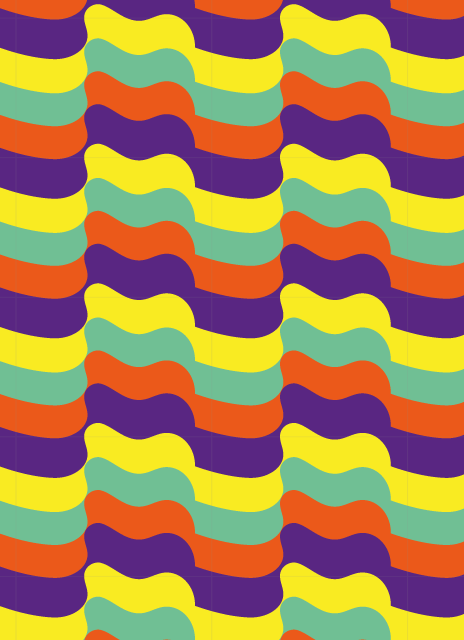
Write a WebGL 1 fragment shader that draws this pattern.

```glsl
precision highp float;

uniform vec2 u_resolution;

const float PI = 3.14159265;
const vec2 TILE = vec2(235.0, 167.5);

// Height of a quarter ellipse of unit radius at offset t from its centre
float arc(float t) {
  return sqrt(max(0.0, 1.0 - t * t));
}

float ease(float t) {
  return 0.5 - 0.5 * cos(PI * t);
}

// True where a point lies under the wave; depth is measured down from its crest
bool underWave(float x, float depth) {
  // Sagging band
  if (x < 67.0) return depth > 66.0 - 14.0 * pow(1.0 - x / 67.0, 1.7);

  // Rounded band end, overhanging neck and bulging head
  if (x < 119.0) {
    bool underBand = x < 106.0 && depth > 38.0 + 28.0 * arc((x - 67.0) / 39.0);
    float neck = 102.0 + 4.0 * ease(clamp((depth - 16.0) / 22.0, 0.0, 1.0));
    bool inHead = x > neck && depth > 16.0 - 16.0 * arc((119.0 - x) / 17.0);
    return underBand || inHead;
  }

  // Dip, second crest and steep shoulder
  if (x < 168.0) return depth > 20.0 * ease(pow((x - 119.0) / 49.0, 0.85));
  if (x < 201.0) return depth > 20.0 - 8.0 * ease((x - 168.0) / 33.0);
  return depth > 51.0 - 39.0 * arc((x - 201.0) / 34.0);
}

vec3 stripeColor(float index) {
  if (index < 0.5) return vec3(0.975, 0.92, 0.135);
  if (index < 1.5) return vec3(0.44, 0.75, 0.58);
  if (index < 2.5) return vec3(0.92, 0.35, 0.10);
  return vec3(0.35, 0.15, 0.51);
}

float stripeTop(float index) {
  return index * 39.5 + (index > 0.5 ? 1.5 : 0.0);
}

// Overlapping stripes, painted from top to bottom
vec3 stripes(vec2 p) {
  float x = mod(p.x + 1.0, TILE.x);
  float y = mod(p.y - 5.0, TILE.y) + TILE.y;
  vec3 color = stripeColor(0.0);
  for (int i = 0; i < 8; i++) {
    float index = mod(float(i), 4.0);
    float top = stripeTop(index) + (i > 3 ? TILE.y : 0.0);
    if (underWave(x, y - top)) color = stripeColor(index);
  }
  return color;
}

void main() {
  // The canvas is 768 units tall, with y pointing down
  float unit = 768.0 / u_resolution.y;
  vec2 p = vec2(gl_FragCoord.x, u_resolution.y - gl_FragCoord.y) * unit;

  // Smooth edges from a grid of samples
  vec3 color = vec3(0.0);
  for (int i = 0; i < 4; i++) {
    for (int j = 0; j < 4; j++) {
      vec2 offset = (vec2(float(i), float(j)) - 1.5) / 4.0;
      color += stripes(p + offset * unit) / 16.0;
    }
  }

  // Faint hairline seams between tiles
  vec2 toSeam = abs(mod(p - vec2(19.2, 21.7) + TILE * 0.5, TILE) - TILE * 0.5);
  vec2 seam = 1.0 - smoothstep(vec2(0.0), vec2(max(1.0, unit)), toSeam);
  color = mix(color, vec3(0.55), 0.14 * max(seam.x, seam.y * 0.7));

  gl_FragColor = vec4(color, 1.0);
}
```
